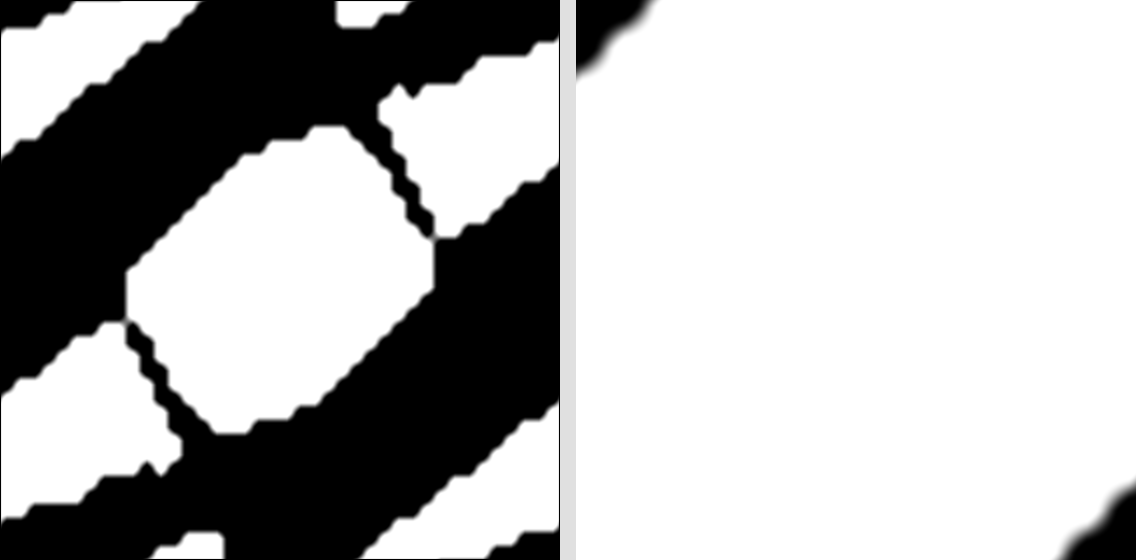
Left: the whole. Right: its middle third, enlarged.
Write a three.js fragment shader that draws this pattern.

```glsl
varying vec2 vUv;

const float GRID = 40.0;

float hash(vec2 p) {
  vec3 q = fract(p.xyx * vec3(0.1031, 0.1030, 0.0973));
  q += dot(q, q.yzx + 33.33);
  return fract((q.x + q.y) * q.z);
}

// Central block: a hexagonal slab, symmetric under a half turn
float block(vec2 p) {
  float longSide = abs(dot(p, vec2(-0.681, 0.732))) - 0.201;
  float slope = abs(dot(p, vec2(-0.309, 0.951))) - 0.237;
  float cutEnd = abs(dot(p, vec2(0.862, 0.506))) - 0.253;
  return max(max(longSide, slope), max(cutEnd, abs(p.x) - 0.268));
}

// Tapered band beyond the narrow cut
float band(vec2 p, float wear) {
  float upper = dot(p, vec2(-0.335, 0.942)) - 0.243 + wear;
  float lower = dot(p, vec2(0.612, -0.79)) - 0.137;
  float cutEnd = 0.293 - dot(p, vec2(0.87, 0.493));
  return max(max(upper, lower), max(cutEnd, 0.184 - p.x));
}

// Sliver entering from the next repeat
float sliver(vec2 p) {
  float slope = dot(p, vec2(0.543, -0.84)) + 0.289;
  return max(slope, max(0.112 - p.x, 0.458 - p.y));
}

// Bands and slivers wrap sideways
float halfTile(vec2 p, float wear) {
  float wrapped = min(band(p, wear), band(p + vec2(1.0, 0.0), wear));
  return min(wrapped, sliver(p));
}

// One hard sample at a grid cell, with wear shared by opposite cells
float cellInk(vec2 cell) {
  vec2 p = (cell + 0.5) / GRID - 0.5;
  vec2 key = floor((p.y < 0.0 ? -p : p) * GRID) + 50.0;
  float wear = (hash(key) - 0.5) * 0.016;
  float d = min(block(p) + wear, min(halfTile(p, wear), halfTile(-p, wear)));
  return step(d, 0.0);
}

void main() {
  // Blend the four nearest cells into soft, stepped edges
  vec2 g = vUv * GRID - 0.5;
  vec2 cell = floor(g);
  vec2 f = g - cell;
  float low = mix(cellInk(cell), cellInk(cell + vec2(1.0, 0.0)), f.x);
  float high = mix(cellInk(cell + vec2(0.0, 1.0)), cellInk(cell + 1.0), f.x);
  float ink = smoothstep(0.25, 0.78, mix(low, high, f.y));

  // Thin dark rim
  vec2 inset = min(vUv, 1.0 - vUv);
  ink *= smoothstep(0.001, 0.003, min(inset.x, inset.y));
  gl_FragColor = vec4(vec3(ink), 1.0);
}
```
